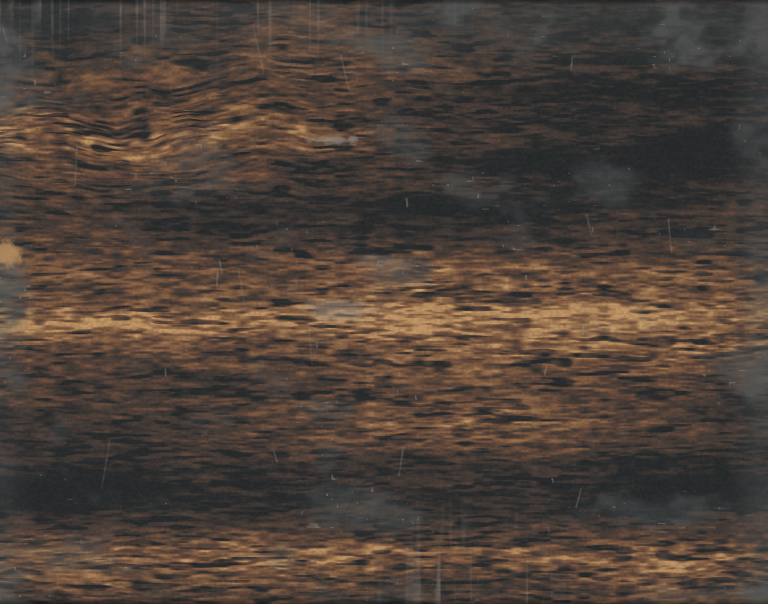
Give the GLSL for this texture, as a WebGL 1 fragment shader.

```glsl
precision highp float;
uniform vec2 u_resolution;

#define BASE_TONE 0.20
#define STREAK_GAIN 0.42
#define BLOTCH_GAIN 0.62
#define FIBRE_GAIN 0.62
#define PORE_DEPTH 0.55
#define FIGURE_WARP 0.09
#define VEIL_GAIN 0.60
#define SCRATCHES 24

const vec3 CHARCOAL = vec3(0.155, 0.165, 0.17);
const vec3 UMBER = vec3(0.268, 0.23, 0.21);
const vec3 BROWN = vec3(0.37, 0.275, 0.225);
const vec3 TAN = vec3(0.49, 0.355, 0.255);
const vec3 GOLD = vec3(0.72, 0.56, 0.38);
const vec3 SLATE = vec3(0.335, 0.345, 0.34);
const vec3 DUST = vec3(0.56, 0.53, 0.49);

float hash(vec2 p) {
  vec3 q = fract(vec3(p.xyx) * 0.1031);
  q += dot(q, q.yzx + 33.33);
  return fract((q.x + q.y) * q.z);
}

float noise(vec2 p) {
  vec2 i = floor(p), f = fract(p);
  f = f * f * (3.0 - 2.0 * f);
  return mix(mix(hash(i), hash(i + vec2(1, 0)), f.x),
             mix(hash(i + vec2(0, 1)), hash(i + vec2(1, 1)), f.x), f.y);
}

float fbm(vec2 p) {
  float sum = 0.0, gain = 0.533;
  for (int i = 0; i < 4; i++) {
    sum += gain * noise(p);
    p = p * 2.03 + 17.3;
    gain *= 0.5;
  }
  return sum;
}

float hump(float x, float centre, float width) {
  float d = (x - centre) / width;
  return exp(-d * d);
}

vec3 woodRamp(float t) {
  vec3 c = mix(CHARCOAL, UMBER, smoothstep(0.0, 0.32, t));
  c = mix(c, BROWN, smoothstep(0.28, 0.53, t));
  c = mix(c, TAN, smoothstep(0.48, 0.74, t));
  return mix(c, GOLD, smoothstep(0.7, 1.15, t));
}

// Broad light and dark boards of colour
float bandTone(vec2 uv) {
  float v = uv.y;
  float t = BASE_TONE;
  t += 0.30 * hump(v, 0.464 + 0.02 * uv.x, 0.022) * mix(1.1, 0.5, uv.x);
  t += 0.42 * hump(v, 0.43, 0.06) * mix(0.8, 1.05, uv.x);
  t += 0.36 * hump(v, 0.525, 0.07) * mix(1.2, 0.6, uv.x);
  t += 0.30 * hump(v, 0.33, 0.085) * hump(uv.x, 0.58, 0.35);
  t += 0.40 * hump(v, 0.07, 0.06);
  t += 0.48 * hump(v, 0.79, 0.10) * smoothstep(0.75, 0.1, uv.x);
  t -= 0.16 * hump(v, 0.19, 0.06);
  return t - 0.16 * smoothstep(0.6, 0.8, v) * smoothstep(0.35, 0.8, uv.x);
}

// Pale nicks and short scrapes, mostly upright
float scratches(vec2 p, float aspect) {
  float mask = 0.0;
  for (int i = 0; i < SCRATCHES; i++) {
    float k = float(i);
    vec2 start = vec2(hash(vec2(k, 3.1)) * aspect, hash(vec2(k, 7.7)));
    float size = hash(vec2(k, 11.3));
    vec2 span = vec2(0.6 * hash(vec2(k, 19.9)) - 0.3, 1.0) * mix(0.005, 0.08, size * size);
    vec2 d = p - start;
    float along = clamp(dot(d, span) / dot(span, span), 0.0, 1.0);
    float line = 1.0 - smoothstep(0.0, 0.0028, length(d - span * along));
    mask = max(mask, line * mix(0.6, 0.2, size));
  }
  return mask * (0.4 + 0.9 * noise(p * 130.0));
}

float chip(vec2 p, vec2 centre, vec2 radius) {
  float ragged = 1.1 * (fbm(p * 70.0) - 0.5);
  return 1.0 - smoothstep(0.4, 1.15, length((p - centre) / radius) + ragged);
}

void main() {
  vec2 uv = gl_FragCoord.xy / u_resolution;
  float aspect = u_resolution.x / u_resolution.y;
  vec2 p = vec2(uv.x * aspect, uv.y);

  // Grain direction, swirling in the upper left figure
  float figure = hump(uv.y, 0.8, 0.13) * smoothstep(0.7, 0.2, uv.x);
  float swirl = fbm(p * vec2(4.0, 6.0) + 5.0) - 0.5;
  vec2 g = p;
  g.y += 0.014 * (fbm(p * vec2(4.0, 7.0)) - 0.5) + FIGURE_WARP * figure * swirl;

  // Tone from bands, streaks, fibres and dark pores
  float t = bandTone(vec2(uv.x, g.y));
  t += STREAK_GAIN * (fbm(g * vec2(1.4, 26.0)) - 0.5);
  t += BLOTCH_GAIN * (fbm(p * vec2(2.6, 6.0) + 31.0) - 0.5);
  t += 0.6 * figure * (fbm(g * vec2(7.0, 18.0) + p.yx * 6.0) - 0.5);
  float lit = 0.2 + clamp(t, 0.0, 0.8);
  t += FIBRE_GAIN * lit * (noise(g * vec2(26.0, 165.0)) - 0.5);
  t += FIBRE_GAIN * lit * (noise(g * vec2(62.0, 270.0) + 40.0) - 0.5);
  float pores = noise(g * vec2(30.0, 205.0) + 9.0) * (0.65 + 0.7 * noise(g * vec2(13.0, 60.0)));
  t -= PORE_DEPTH * lit * smoothstep(0.55, 0.9, pores);
  vec3 color = woodRamp(t);
  color *= 1.0 + 0.16 * (noise(p * vec2(230.0, 300.0)) - 0.5);

  // Cool grime on the rim, in patches and in drips
  float wear = fbm(p * vec2(9.0, 13.0) + 70.0);
  float mottle = fbm(p * vec2(45.0, 60.0) + 12.0);
  float rim = 0.8 * smoothstep(0.84, 1.0, uv.y) + 0.6 * smoothstep(0.05, 0.0, uv.x)
            + 0.9 * smoothstep(0.94, 1.0, uv.x);
  float patches = smoothstep(0.54, 0.8, wear);
  float veil = VEIL_GAIN * clamp((rim * (0.2 + wear) + 0.7 * patches) * (0.3 + 1.4 * mottle), 0.0, 1.3);
  color = mix(color, SLATE, veil);
  float runs = smoothstep(0.68, 0.95, noise(vec2(p.x * 150.0, p.y * 6.0)));
  float topRuns = smoothstep(0.84, 0.98, uv.y) * smoothstep(0.75, 0.2, uv.x);
  float lowRuns = smoothstep(0.2, 0.03, uv.y) * hump(uv.x, 0.62, 0.09);
  color = mix(color, DUST, 0.55 * runs * (0.6 * topRuns + lowRuns) * (0.2 + 1.2 * mottle));

  // Scrapes, specks and bare chips
  color = mix(color, DUST, scratches(p, aspect));
  float speck = smoothstep(0.9, 0.99, noise(p * vec2(120.0, 150.0))) * smoothstep(0.48, 0.65, wear);
  color = mix(color, DUST, 0.5 * speck);
  color = mix(color, DUST, 0.7 * chip(p, vec2(0.435 * aspect, 0.768), vec2(0.05, 0.008)));
  color = mix(color, GOLD, 0.85 * chip(p, vec2(0.008, 0.58), vec2(0.034, 0.026)));
  color = mix(color, DUST, 0.45 * chip(p, vec2(0.44 * aspect, 0.486), vec2(0.07, 0.018)));
  color = mix(color, DUST, 0.3 * chip(p, vec2(0.49 * aspect, 0.568), vec2(0.05, 0.012)));
  color *= 1.0 - 0.35 * smoothstep(0.01, 0.0, min(uv.y, 1.0 - uv.y));

  gl_FragColor = vec4(color, 1.0);
}
```
